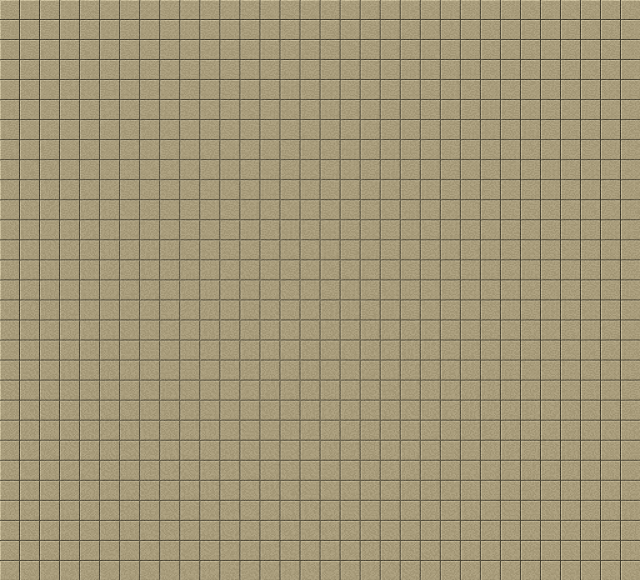
Reproduce this pattern procedurally as a WebGL 1 fragment shader.

```glsl
precision highp float;
// Grid of square sandy tiles with thin bevel highlights, dark grooves and fine grain.

uniform vec2 u_resolution;

const vec2 TILES = vec2(31.95, 28.96);      // columns, rows; the last groove is cropped
const float LINE = 1.0 / 24.0;              // line width, in tiles
const vec2 GRAINS = vec2(512.0, 464.0);     // grains across the canvas
const float GRAIN_AMOUNT = 0.10;
const float GRAIN_EVENNESS = 0.55;          // how far neighbouring grains cancel out
const vec3 SAND = vec3(0.660, 0.612, 0.482);
const vec3 HIGHLIGHT = vec3(0.810, 0.765, 0.630);
const vec3 GROOVE = vec3(0.175, 0.158, 0.110);

float hash(vec2 p) {
  return fract(sin(dot(p, vec2(127.1, 311.7))) * 43758.5453);
}

// Zero-mean grain, with the average of its four neighbours partly removed
float cellGrain(vec2 cell) {
  vec2 side = vec2(1.0, 0.0);
  float around = hash(cell + side) + hash(cell - side)
               + hash(cell + side.yx) + hash(cell - side.yx);
  return hash(cell) - 0.5 - GRAIN_EVENNESS * (0.25 * around - 0.5);
}

// Grain blended smoothly between cell centres
float grainNoise(vec2 p) {
  p -= 0.5;
  vec2 cell = floor(p);
  vec2 f = smoothstep(0.0, 1.0, p - cell);
  float low = mix(cellGrain(cell), cellGrain(cell + vec2(1.0, 0.0)), f.x);
  float high = mix(cellGrain(cell + vec2(0.0, 1.0)), cellGrain(cell + 1.0), f.x);
  return mix(low, high, f.y);
}

// Pixel coverage of lines that repeat once per tile about the given centre
float lineCoverage(vec2 p, float centre, vec2 pixel) {
  vec2 dist = abs(fract(p - centre + 0.5) - 0.5);
  vec2 cover = clamp((0.5 * LINE - dist) / pixel + 0.5, 0.0, 1.0);
  cover = min(cover, LINE / pixel);
  return max(cover.x, cover.y);
}

void main() {
  vec2 uv = gl_FragCoord.xy / u_resolution;
  vec2 pixel = TILES / u_resolution;
  vec2 p = vec2(uv.x, 1.0 - uv.y) * TILES;  // tile units from the upper left

  // Highlights on the left and top, grooves on the right and bottom
  float groove = lineCoverage(p, 1.0 - 0.5 * LINE, pixel);
  float highlight = min(lineCoverage(p, 0.5 * LINE, pixel), 1.0 - groove);
  vec3 color = SAND + highlight * (HIGHLIGHT - SAND) + groove * (GROOVE - SAND);

  // Fine grain over everything
  color += GRAIN_AMOUNT * grainNoise(uv * GRAINS);

  gl_FragColor = vec4(clamp(color, 0.0, 1.0), 1.0);
}
```
